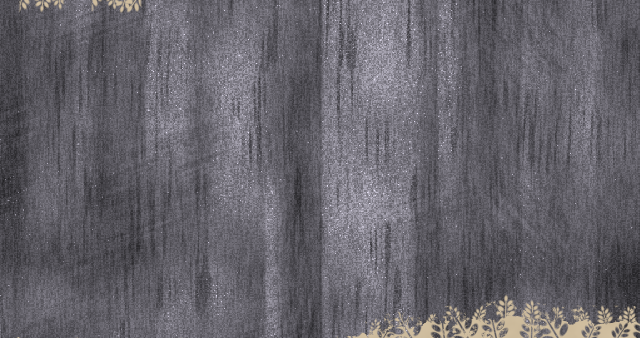
A WebGL 1 fragment shader for this texture:

```glsl
precision highp float;
// Worn slate-grey wooden board with chalky streaks and cream leaf stencils at two edges.
uniform vec2 u_resolution;

float hash(vec2 p) {
  p = fract(p * vec2(0.1731, 0.2387) + 0.137);
  p += dot(p, p.yx + 33.33);
  return fract((p.x + p.y) * p.x * 17.31);
}

float noise(vec2 p) {
  vec2 i = floor(p), f = fract(p);
  f = f * f * (3.0 - 2.0 * f);
  return mix(mix(hash(i), hash(i + vec2(1, 0)), f.x),
             mix(hash(i + vec2(0, 1)), hash(i + 1.0), f.x), f.y);
}

float fbm(vec2 p) {
  float sum = 0.0, amp = 0.5;
  for (int i = 0; i < 4; i++) {
    sum += amp * noise(p);
    p = p * 2.03 + 7.1;
    amp *= 0.5;
  }
  return sum;
}

vec2 turn(vec2 p, float a) {
  return vec2(cos(a) * p.x + sin(a) * p.y, cos(a) * p.y - sin(a) * p.x);
}

// Soft elliptical patch
float patchAt(vec2 uv, vec2 centre, vec2 radius) {
  vec2 d = (uv - centre) / radius;
  return exp(-dot(d, d));
}

// Vertical plank strip with firm sides
float strip(float x, float left, float right) {
  return smoothstep(left - 0.004, left + 0.004, x) * (1.0 - smoothstep(right - 0.015, right + 0.015, x));
}

float leaf(vec2 p, vec2 centre, float angle, float len) {
  vec2 d = turn(p - centre, angle) / vec2(len, len * 0.52);
  return (length(d) - 1.0) * len * 0.52;
}

// Sprig of unit height: stem, paired leaves and a tip
float sprig(vec2 p) {
  p.x = abs(p.x);
  float d = length(p - vec2(0.0, clamp(p.y, 0.0, 0.85))) - 0.025;
  for (int i = 0; i < 3; i++) {
    float k = float(i);
    d = min(d, leaf(p, vec2(0.29 - 0.045 * k, 0.2 + 0.27 * k), 0.6 + 0.1 * k, 0.2 - 0.015 * k));
  }
  return min(d, leaf(p, vec2(0.0, 0.96), 1.57, 0.15));
}

// Row of sprigs with varied size, place and lean
float sprigRow(vec2 p, float gap, float size, float seed) {
  float d = 1.0;
  for (int i = -1; i <= 1; i++) {
    float id = floor(p.x / gap) + float(i);
    float r = hash(vec2(id, seed));
    float s = size * (0.7 + 0.6 * r);
    vec2 local = p - vec2((id + 0.35 + 0.3 * hash(vec2(seed, id))) * gap, 0.0);
    d = min(d, sprig(turn(local, 1.2 * (r - 0.5)) / s) * s);
  }
  return d;
}

// Board brightness from broad planks and rubbed areas
float boardTone(vec2 uv) {
  float x = uv.x, y = uv.y;
  float t = 0.34 + 0.17 * (fbm(vec2(x * 12.0, y * 5.0)) - 0.47);
  t += 0.07 * (noise(vec2(x * 38.0, y * 1.2)) - 0.5);
  t += 0.12 * strip(x, 0.228, 0.295) * smoothstep(0.35, 0.7, y);
  t += 0.07 * strip(x, 0.118, 0.145) * smoothstep(0.2, 0.5, y);
  t += 0.10 * strip(x, 0.503, 0.65);
  t += 0.10 * strip(x, 0.685, 0.715) * smoothstep(0.2, 0.6, y);
  t += 0.05 * strip(x, 0.815, 0.86);
  t += 0.10 * strip(x, 0.415, 0.44) * (1.0 - smoothstep(0.3, 0.65, y));
  t += 0.16 * patchAt(uv, vec2(0.37, 0.6), vec2(0.045, 0.22));
  t += 0.08 * patchAt(uv, vec2(0.37, 0.85), vec2(0.07, 0.15));
  t += 0.13 * patchAt(uv, vec2(0.55, 0.4), vec2(0.06, 0.15));
  t += 0.07 * patchAt(uv, vec2(0.59, 0.8), vec2(0.08, 0.25));
  t += 0.09 * patchAt(uv, vec2(0.91, 0.75), vec2(0.05, 0.25));
  t += 0.06 * patchAt(uv, vec2(0.31, 0.1), vec2(0.12, 0.15));
  t += 0.05 * patchAt(uv, vec2(0.07, 0.12), vec2(0.06, 0.08));
  t -= 0.16 * patchAt(uv, vec2(0.0, 0.65), vec2(0.05, 0.4));
  t -= 0.06 * patchAt(uv, vec2(0.18, 0.35), vec2(0.05, 0.2));
  t -= 0.05 * patchAt(uv, vec2(0.47, 0.5), vec2(0.04, 0.35));
  t -= 0.07 * patchAt(uv, vec2(0.04, 0.23), vec2(0.14, 0.08));
  t -= 0.05 * patchAt(uv, vec2(0.68, 0.2), vec2(0.13, 0.13));
  t -= 0.16 * patchAt(uv, vec2(0.985, 0.17), vec2(0.05, 0.12));
  return t - 0.06 * (1.0 - smoothstep(0.0, 0.004, abs(x - 0.501)));
}

// Fine dots, brighter where rarer
float specks(vec2 p, float share) {
  float r = hash(floor(p) + 41.0);
  float size = 0.35 + 0.35 * hash(floor(p) + 7.0);
  return smoothstep(1.0 - share, 1.0, r) * (1.0 - smoothstep(0.1, size, length(fract(p) - 0.5)));
}

void main() {
  vec2 uv = gl_FragCoord.xy / u_resolution;
  vec2 q = gl_FragCoord.xy / u_resolution.y;
  float aa = 0.9 / u_resolution.y;
  float tone = boardTone(uv);
  float chalk = smoothstep(0.33, 0.55, tone);

  // Wood grain with thin dark pores, powdery grit and slanted rub marks
  float bend = 0.015 * noise(q * vec2(3.0, 4.0));
  float grain = noise(vec2((q.x + bend) * 125.0, q.y * 7.0));
  float patchy = smoothstep(0.3, 0.7, noise(q * vec2(9.0, 5.0) + 3.0));
  tone += 0.03 - (0.08 + 0.11 * chalk) * patchy * smoothstep(0.5, 0.85, grain);
  tone += 0.09 * (noise(vec2(q.x * 250.0, q.y * 30.0)) - 0.5);
  tone += (0.10 + 0.13 * chalk) * (hash(floor(q * 270.0)) - 0.5);
  vec2 rub = turn(q, uv.x > 0.75 ? -0.85 : 0.35);
  tone += 0.07 * (noise(rub * vec2(7.0, 110.0)) - 0.5) * smoothstep(0.45, 0.75, noise(q * 5.0 + 9.0));

  // Chalk dust gathered in clusters
  float cluster = smoothstep(0.4, 0.8, fbm(q * 9.0 + 20.0));
  float dusty = (0.015 + 0.14 * chalk) * (0.3 + 1.4 * cluster) + 0.05 * patchAt(uv, vec2(0.02, 0.4), vec2(0.04, 0.12));
  tone += 0.38 * specks(q * 210.0, dusty) + 0.25 * specks(turn(q, 0.3) * 150.0, dusty * 0.5);
  vec3 colour = clamp(tone, 0.08, 0.9) * vec3(1.0, 0.98, 1.06);

  // Cream paint along the lower right, with leaves cut out and standing above
  float rise = 0.055 * smoothstep(0.47, 0.72, uv.x) + 0.018 * patchAt(uv, vec2(0.8, 0.05), vec2(0.05, 0.2));
  float paint = q.y - rise + 0.006 - 0.035 * (fbm(q * 45.0) - 0.5);
  float bare = 0.02 * (1.0 - smoothstep(0.49, 0.6, uv.x));
  float tall = 0.042 + 0.02 * patchAt(uv, vec2(0.79, 0.1), vec2(0.04, 0.3));
  paint = min(paint, sprigRow(q - vec2(0.03, rise - 0.012), 0.075, tall, 3.0) + bare);
  paint = max(paint, -sprigRow(q + vec2(0.01, 0.006), 0.085, 0.075, 8.0));
  float flake = 0.6 + 2.5 * max(q.y - rise, 0.0) - fbm(turn(q, 0.6) * 75.0);
  paint = min(paint, max(flake * 0.02, q.y - rise - 0.04) + bare);

  // Cream sprigs hanging from the upper left
  float hanging = sprigRow(vec2(q.x, 1.03 - q.y), 0.05, 0.054, 5.0);
  float span = min(abs(uv.x - 0.065) - 0.034, abs(uv.x - 0.182) - 0.038);
  paint = min(paint, max(hanging, span));
  vec3 cream = vec3(0.81, 0.74, 0.62) + 0.05 * (fbm(q * 25.0) - 0.5);
  colour = mix(colour, cream, 1.0 - smoothstep(-aa, aa, paint));
  gl_FragColor = vec4(colour, 1.0);
}
```
